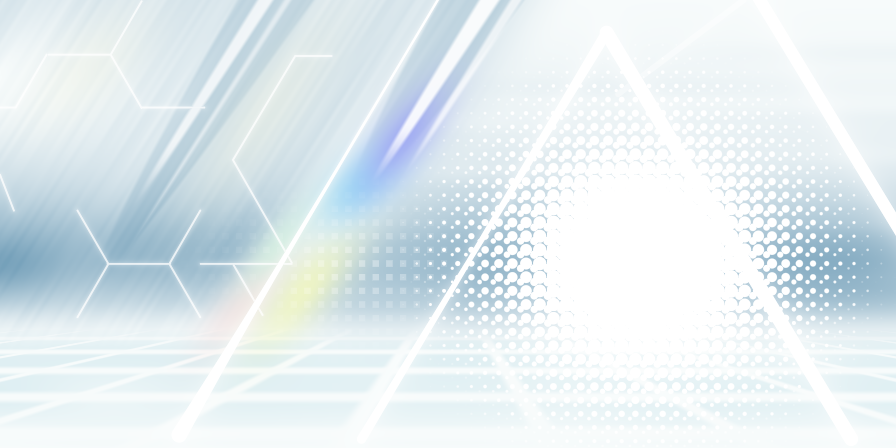
Write a WebGL 1 fragment shader that draws this background.

```glsl
precision highp float;
// Pale technological backdrop: prism beam, glowing triangle, halftone dots, hexagon traces and a light floor.
uniform vec2 u_resolution;

float hash(vec2 p) {
  vec3 q = fract(vec3(p.xyx) * 0.1031);
  q += dot(q, q.yzx + 33.33);
  return fract((q.x + q.y) * q.z);
}

float noise(vec2 p) {
  vec2 i = floor(p), f = fract(p);
  f = f * f * (3.0 - 2.0 * f);
  return mix(mix(hash(i), hash(i + vec2(1, 0)), f.x),
             mix(hash(i + vec2(0, 1)), hash(i + vec2(1, 1)), f.x), f.y);
}

float segment(vec2 p, vec2 a, vec2 b) {
  vec2 d = b - a;
  return length(p - a - d * clamp(dot(p - a, d) / dot(d, d), 0.0, 1.0));
}

// Three arms at 120 degrees; side flips the fork left or right
float hexNode(vec2 p, vec2 center, float side) {
  vec2 q = (p - center) * vec2(side, 1.0);
  q.y = abs(q.y);
  return min(segment(q, vec2(0), vec2(0.069, 0.119)), segment(q, vec2(0), vec2(-0.138, 0)));
}

// Soft oval; slant leans it along the beam
float blob(vec2 p, vec2 center, vec2 size, float slant) {
  vec2 q = p - center;
  q.x -= slant * q.y;
  q /= size;
  return exp(-dot(q, q));
}

float stroke(float d, float width) {
  float aa = 0.8 / u_resolution.y;
  return 1.0 - smoothstep(width - aa, width + aa, d);
}

float neon(float d, float width) {
  return max(stroke(d, width), 0.5 * exp(-d / (width * 2.0)));
}

// Sliver between two slanted edges, tapering towards its lower tip
float shard(float u, float y, float left, float right, float tip) {
  float grow = clamp((y - tip) / (1.0 - tip), 0.0, 1.0);
  float mid = 0.5 * (left + right);
  float halfWidth = 0.5 * (right - left) * sqrt(grow);
  return smoothstep(0.006, -0.006, abs(u - mid) - halfWidth) * smoothstep(0.0, 0.35, grow);
}

float halftone(vec2 p, vec2 shift, float peak) {
  vec2 q = p / 0.0305 + shift;
  vec2 c = (floor(q) + 0.5 - shift) * 0.0305;
  float r = peak * blob(c, vec2(1.43, 0.42), vec2(0.35, 0.32), 0.0);
  float aa = 0.8 / (0.0305 * u_resolution.y);
  return smoothstep(r + aa, r - aa, length(fract(q) - 0.5)) * smoothstep(0.04, 0.12, r);
}

void main() {
  vec2 p = gl_FragCoord.xy / u_resolution.y;
  float x = p.x, y = p.y;
  float u = x + 0.64 * (1.0 - y);
  float leftSide = smoothstep(1.3, 1.05, u);
  float aboveFloor = smoothstep(0.2, 0.33, y);

  // Steel shading: horizon band, left haze and brushed streaks
  float shade = 0.48 * exp(-pow((y - 0.42) / 0.15, 2.0)) * (0.8 + 0.4 * noise(vec2(x * 3.0, y * 5.0)));
  shade += leftSide * (0.2 + 0.16 * (noise(vec2(u * 9.0, y * 1.5)) - 0.5)) * smoothstep(0.25, 0.5, y);
  shade += leftSide * 0.08 * (noise(vec2(u * 90.0, y * 4.0)) - 0.5);
  shade += (1.0 - leftSide) * (0.04 + 0.1 * noise(vec2(x * 1.5, y * 26.0))) * smoothstep(1.05, 0.75, y);
  shade += 0.28 * blob(p, vec2(0.0, 0.4), vec2(0.13, 0.07), 0.0);
  shade += 0.17 * blob(p, vec2(1.13, 0.42), vec2(0.2, 0.16), 0.0);
  shade += 0.28 * blob(p, vec2(1.85, 0.4), vec2(0.25, 0.11), 0.0);
  shade -= 0.2 * blob(p, vec2(0.1, 0.8), vec2(0.22, 0.16), 0.4);
  shade *= aboveFloor;
  shade += 0.2 * shard(u, y, 0.53, 0.7, 0.38) + 0.22 * shard(u, y, 0.98, 1.17, 0.55);
  vec3 color = mix(vec3(0.97, 0.985, 0.985), vec3(0.46, 0.63, 0.73), clamp(shade, 0.0, 1.0));

  // Prism colours along the slanted beam
  color = mix(color, vec3(0.93, 0.94, 0.87), 0.4 * blob(p, vec2(0.6, 0.76), vec2(0.09, 0.2), 0.64));
  color = mix(color, vec3(0.93, 0.94, 0.87), 0.35 * blob(p, vec2(0.2, 0.85), vec2(0.1, 0.12), 0.64));
  color = mix(color, vec3(0.98, 0.99, 0.98), 0.85 * blob(p, vec2(0.72, 0.47), vec2(0.12, 0.2), 0.7));
  color = mix(color, vec3(0.98, 0.88, 0.88), 0.7 * blob(p, vec2(0.55, 0.33), vec2(0.06, 0.11), 0.7));
  color = mix(color, vec3(0.83, 0.95, 0.88), 0.7 * blob(p, vec2(0.62, 0.45), vec2(0.05, 0.1), 0.7));
  color = mix(color, vec3(0.95, 0.97, 0.74), 0.8 * blob(p, vec2(0.68, 0.35), vec2(0.07, 0.12), 0.7));
  color = mix(color, vec3(0.58, 0.86, 0.96), 0.85 * blob(p, vec2(0.81, 0.59), vec2(0.075, 0.09), 0.6));
  color = mix(color, vec3(0.62, 0.65, 0.96), 0.85 * blob(p, vec2(0.9, 0.69), vec2(0.065, 0.12), 0.6));

  // White slivers of glass
  float light = 0.75 * shard(u, y, 0.575, 0.61, 0.52) + 0.5 * shard(u, y, 0.635, 0.65, 0.42);
  light = max(light, 0.9 * shard(u, y, 1.07, 1.115, 0.58));
  light = max(light, 0.7 * shard(u, y, 1.14, 1.165, 0.6));

  // Halftone dots, a second offset layer and faint square dots
  light = max(light, max(halftone(p, vec2(0), 0.76), halftone(p, vec2(0.4, 0.35), 0.5)));
  light = max(light, 0.85 * blob(p, vec2(1.43, 0.38), vec2(0.2, 0.2), 0.0));
  vec2 cell = abs(fract(p / 0.0305) - 0.5);
  light = max(light, 0.35 * smoothstep(0.27, 0.2, max(cell.x, cell.y))
    * blob(p, vec2(0.8, 0.4), vec2(0.22, 0.12), 0.0));

  // Hexagon traces
  float trace = min(hexNode(p, vec2(0.247, 0.878), 1.0), hexNode(p, vec2(0.242, 0.411), -1.0));
  trace = min(trace, hexNode(p, vec2(0.378, 0.411), 1.0));
  trace = min(trace, segment(p, vec2(0.104, 0.878), vec2(0.035, 0.76)));
  trace = min(trace, segment(p, vec2(0.0, 0.76), vec2(0.035, 0.76)));
  trace = min(trace, segment(p, vec2(0.315, 0.76), vec2(0.456, 0.76)));
  trace = min(trace, segment(p, vec2(0.52, 0.643), vec2(0.659, 0.875)));
  trace = min(trace, segment(p, vec2(0.52, 0.643), vec2(0.651, 0.414)));
  trace = min(trace, segment(p, vec2(0.659, 0.875), vec2(0.74, 0.875)));
  trace = min(trace, segment(p, vec2(0.448, 0.411), vec2(0.651, 0.411)));
  trace = min(trace, segment(p, vec2(0.52, 0.411), vec2(0.586, 0.297)));
  trace = min(trace, segment(p, vec2(0.0, 0.61), vec2(0.031, 0.53)));
  light = max(light, 0.8 * neon(trace, 0.0025));

  // Triangle and slanted light lines, wider near the floor
  float low = 1.0 - y;
  light = max(light, neon(segment(p, vec2(1.354, 0.927), vec2(0.807, 0.02)), 0.006 + 0.012 * abs(y - 0.42)));
  light = max(light, neon(segment(p, vec2(1.354, 0.927), vec2(1.9, 0.02)), 0.016));
  light = max(light, neon(segment(p, vec2(1.69, 1.01), vec2(2.03, 0.45)), 0.014));
  light = max(light, neon(segment(p, vec2(0.977, 1.0), vec2(0.4, 0.03)), 0.003 + 0.016 * low * low * low));
  light = max(light, 0.5 * neon(segment(p, vec2(1.66, 1.0), vec2(1.38, 0.79)), 0.007));

  // Floor grid in perspective
  float depth = max(0.32 - y, 0.01);
  float rows = abs(fract(log(depth) / 0.336 + 0.2) - 0.5);
  float columns = abs(fract((x - 1.0) / (depth + 0.06) * 0.8) - 0.5);
  float tile = smoothstep(0.04, 0.25, rows) * smoothstep(0.02, 0.1, columns);
  float onFloor = smoothstep(0.28, 0.2, y) * smoothstep(-0.02, 0.12, y);
  color -= vec3(0.1, 0.05, 0.035) * tile * onFloor * (0.4 + 0.6 * noise(p * vec2(4.0, 9.0)));

  gl_FragColor = vec4(mix(color, vec3(1.0), clamp(light, 0.0, 1.0)), 1.0);
}
```
